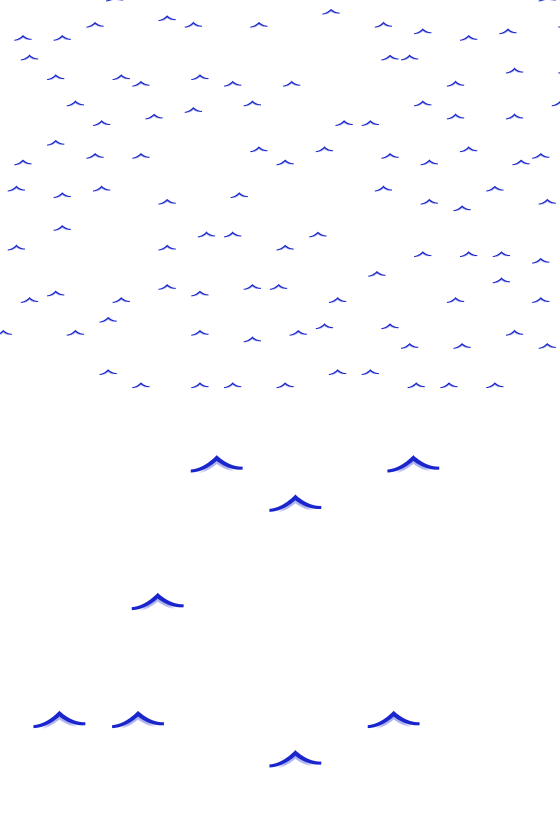
Top: the whole. Bottom: its middle third, enlarged.
Give the GLSL for this pattern, as a WebGL 1 fragment shader.

```glsl
precision highp float;
uniform vec2 u_resolution;

// Lengths are fractions of the canvas height
#define CELL 0.11
#define FILL 0.85
#define JITTER 0.72
#define SNAP 0.0163043
#define HALF_WIDTH 0.0215
#define RISE 0.0095
#define TILT 0.0012
#define STROKE 0.0031
#define PAPER vec3(1.0)
#define INK vec3(0.10, 0.15, 0.80)
#define SHADE vec3(0.69, 0.71, 0.93)

vec3 hash3(vec2 p) {
  vec3 q = fract(p.xyx * vec3(0.1031, 0.1030, 0.0973));
  q += dot(q, q.yxz + 33.33);
  return fract((q.xxy + q.yzz) * q.zyx);
}

// Gull-shaped stroke: x is the ink coverage, y the pale underside
vec2 gull(vec2 p, float pixel) {
  float t = min(abs(p.x) / HALF_WIDTH, 1.0);
  float wing = 1.0 - t;
  float ridge = RISE * (wing * wing - 0.4) + TILT * p.x / HALF_WIDTH;
  float slope = 2.0 * RISE * wing / HALF_WIDTH;
  float offset = (p.y - ridge) / sqrt(1.0 + slope * slope);
  float halfStroke = 0.5 * STROKE * mix(1.15, 0.8, t);
  float ends = clamp((HALF_WIDTH - abs(p.x)) / pixel + 0.5, 0.0, 1.0);
  float ink = clamp((halfStroke - abs(offset)) / pixel + 0.5, 0.0, 1.0);
  float under = clamp((halfStroke - abs(offset + STROKE * 0.6)) / pixel + 0.5, 0.0, 1.0);
  return vec2(ink, under * smoothstep(0.75, 0.35, t)) * ends;
}

void main() {
  float pixel = 1.0 / u_resolution.y;
  vec2 p = gl_FragCoord.xy * pixel;
  vec2 home = floor(p / CELL);
  vec2 cover = vec2(0.0);

  // Marks from the neighbouring cells may reach into this one
  for (int j = -1; j <= 1; j++) {
    for (int i = -1; i <= 1; i++) {
      vec2 cell = home + vec2(float(i), float(j));
      vec3 rnd = hash3(cell + 17.0);
      vec2 center = (cell + 0.5 + JITTER * (rnd.xy - 0.5)) * CELL;
      center = (floor(center / SNAP) + 0.5) * SNAP;
      float present = step(rnd.z, FILL);
      cover = max(cover, present * gull(p - center, pixel));
    }
  }

  vec3 color = mix(PAPER, SHADE, cover.y);
  gl_FragColor = vec4(mix(color, INK, cover.x), 1.0);
}
```
